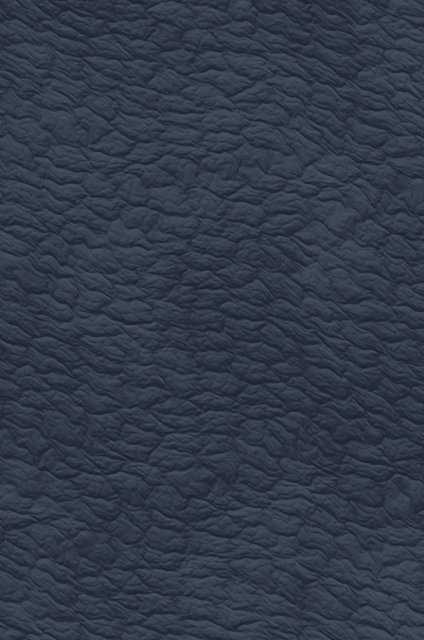
A Shadertoy shader for this texture:

```glsl
// Dark blue grained leather: puffy, slanted pebbles with finer wrinkles and long folds.
// Cellular noise in three sizes, bent by layered sines, builds a height field,
// which is lit from above by its slope.

vec2 hash2(vec2 cell) {
    return fract(sin(vec2(dot(cell, vec2(127.1, 311.7)),
                          dot(cell, vec2(269.5, 183.3)))) * 43758.55);
}

// Rounded cellular pebbles: 0 in the creases, near 1 on the crowns
float pebbles(vec2 p) {
    vec2 cell = floor(p), f = fract(p);
    float nearest = 8.0, second = 8.0;
    for (int y = -1; y <= 1; y++) {
        for (int x = -1; x <= 1; x++) {
            vec2 offset = vec2(x, y);
            float d = length(offset + 0.1 + 0.8 * hash2(cell + offset) - f);
            second = min(second, max(nearest, d));
            nearest = min(nearest, d);
        }
    }
    return 1.0 - exp(-3.2 * (second - nearest));
}

// Layered sines that bend the grain
vec2 bend(vec2 p) {
    vec2 w = vec2(0.0);
    float size = 1.0;
    for (int i = 0; i < 4; i++) {
        w += size * sin(p.yx * vec2(9.0, 7.0) / size + w.yx * 2.0 + float(i) * vec2(1.7, 4.1));
        p = mat2(0.8, 0.6, -0.6, 0.8) * p;
        size *= 0.5;
    }
    return w;
}

float leatherHeight(vec2 p) {
    vec2 w = bend(p);
    vec2 q = p + w * vec2(0.012, 0.016);
    q.y += 0.3 * q.x;

    // Small waves that keep the creases from running straight
    vec2 wave = sin(q.yx * vec2(130.0, 75.0) + 3.0 * w);
    wave += 0.6 * sin(q.yx * vec2(190.0, 150.0) - 2.0 * w.yx + wave.yx);
    q += wave * vec2(0.0035, 0.0030);

    // Pebbles, wrinkles and pores
    float h = 1.1 * pebbles(q * vec2(11.0, 21.0));
    h += 0.42 * pebbles(q * vec2(24.0, 42.0) + w * 0.3 + 7.3);
    h += 0.24 * pebbles(q * vec2(56.0, 78.0) + 19.1);

    // Long folds that fall to the right and fade in and out
    float fold = abs(sin(21.0 * (q.y + 0.18 * q.x) + 0.7 * w.x));
    float presence = smoothstep(-0.2, 0.9, sin(7.0 * p.x + 2.0 * w.y) * cos(5.0 * p.y - 1.0));
    return h + 0.7 * presence * (1.0 - exp(-5.0 * fold));
}

void mainImage(out vec4 fragColor, in vec2 fragCoord) {
    vec2 p = fragCoord / iResolution.x;

    // Slope towards the light, softened over a small step
    vec2 lightStep = vec2(-0.0006, 0.0026);
    float below = leatherHeight(p - lightStep);
    float above = leatherHeight(p + lightStep);
    float shade = 2.2 * (below - above) + 0.4 * (0.5 * (below + above) - 1.15);

    // Broad, faint unevenness of the dye
    shade += 0.17 * bend(p * 0.6 + 3.0).x;

    vec3 navy = vec3(0.193, 0.229, 0.276);
    vec3 sheen = vec3(0.080, 0.088, 0.090);
    fragColor = vec4(navy + sheen * tanh(shade), 1.0);
}
```
